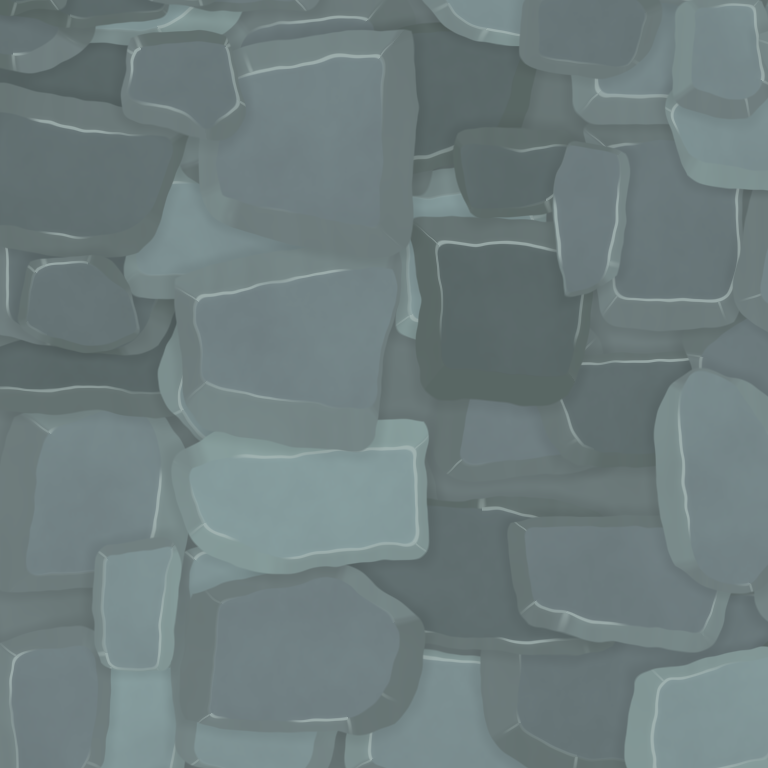
Give the GLSL for this texture, as a three.js fragment shader.

```glsl
varying vec2 vUv;

const vec3 DARK_SLATE = vec3(0.350, 0.402, 0.392);
const vec3 MID_SLATE = vec3(0.437, 0.492, 0.495);
const vec3 PALE_SLATE = vec3(0.530, 0.618, 0.612);
const vec3 WORN_EDGE = vec3(0.640, 0.705, 0.695);
const float SOFT = 0.0014;
const float TAU = 6.28318;

float hash(vec2 p) {
  vec3 q = fract(p.xyx * 0.1031);
  q += dot(q, q.yzx + 33.33);
  return fract((q.x + q.y) * q.z);
}

vec2 hash2(vec2 p) {
  return vec2(hash(p + 3.7), hash(p + 41.3));
}

float noise(vec2 p) {
  vec2 i = floor(p);
  vec2 f = fract(p);
  f = f * f * (3.0 - 2.0 * f);
  float low = mix(hash(i), hash(i + vec2(1.0, 0.0)), f.x);
  float high = mix(hash(i + vec2(0.0, 1.0)), hash(i + 1.0), f.x);
  return mix(low, high, f.y);
}

float fbm(vec2 p) {
  float sum = 0.0;
  float gain = 0.5;
  for (int i = 0; i < 4; i++) {
    sum += gain * noise(p);
    p = p * 2.03 + 17.1;
    gain *= 0.5;
  }
  return sum / 0.9375;
}

vec3 slate(float tone) {
  vec3 low = mix(DARK_SLATE, MID_SLATE, clamp(tone * 2.0, 0.0, 1.0));
  return mix(low, PALE_SLATE, clamp(tone * 2.0 - 1.0, 0.0, 1.0));
}

float band(float d, float width) {
  return 1.0 - smoothstep(width - SOFT * 0.6, width + SOFT, abs(d));
}

// Smallest of two distances, with the corner between them rounded
float roundCorner(float nearest, float second, float radius) {
  float h = max(radius - (second - nearest), 0.0) / radius;
  return nearest - h * h * radius * 0.25;
}

// One block: eight cut sides, a faceted bevel and a flat face
vec3 paintStone(vec3 below, vec2 p, vec2 halfSize, vec2 id, vec2 uv) {
  vec2 outer = vec2(9.0);
  vec2 inner = vec2(9.0);
  vec2 facet = vec2(0.0);
  float scale = min(halfSize.x, halfSize.y);
  for (int i = 0; i < 8; i++) {
    vec2 key = id + float(i) * vec2(7.3, 13.9);
    vec2 rnd = hash2(key);
    float angle = (float(i) + (rnd.x - 0.5) * 0.6) / 8.0 * TAU;
    vec2 n = normalize(vec2(cos(angle), sin(angle)) / halfSize);
    float d = dot(abs(n), halfSize) * mix(0.74, 1.0, rnd.y) - dot(p, n);
    float face = d - scale * mix(0.02, 0.38, hash(key + 71.0));
    outer = d < outer.x ? vec2(d, outer.x) : vec2(outer.x, min(outer.y, d));
    if (face < inner.x) {
      inner = vec2(face, inner.x);
      facet = vec2(hash(key + 97.0), facet.x);
    } else if (face < inner.y) {
      inner.y = face;
      facet.y = hash(key + 97.0);
    }
  }
  float rim = roundCorner(outer.x, outer.y, scale * 0.25);
  float face = roundCorner(inner.x, inner.y, scale * 0.16);
  float ridge = inner.y - inner.x;

  // Flat tone with soft cloudy paint and a slight slope
  float tone = pow(hash(id + 5.0), 1.15);
  float cloud = fbm(uv * 9.0 + id) - 0.5;
  float grain = fbm(uv * vec2(60.0, 48.0)) - 0.5;
  float faceTone = tone + cloud * 0.2 + grain * 0.06 + p.y / scale * 0.035;

  // Bevel facets with brushed streaks
  float facetTone = mix((facet.x + facet.y) * 0.5, facet.x,
                        smoothstep(0.0, 0.007, ridge));
  float streak = noise(uv * vec2(75.0, 5.0)) - 0.5;
  float bevelTone = mix(tone, 0.45, 0.25) + (facetTone - 0.5) * 0.42
                  + streak * 0.05 + cloud * 0.12;
  float onFace = smoothstep(-SOFT, SOFT, face);
  vec3 color = slate(mix(bevelTone, faceTone, onFace));
  color += onFace * vec3(-0.003, -0.002, 0.008);

  // Broken light lines on worn edges and bevel ridges
  float wear = noise(uv * 13.0 + id * 1.7);
  float worn = smoothstep(0.36, 0.65, wear) * smoothstep(0.15, 0.5, facet.x);
  float edgeLine = band(face, 0.0003 + 0.0018 * wear) * worn;
  float ridgeLine = band(ridge, 0.0012) * smoothstep(-0.03, -0.002, face)
                  * (1.0 - onFace) * smoothstep(0.4, 0.65, wear);
  float halo = (1.0 - smoothstep(0.0, 0.009, abs(face))) * worn;
  color = mix(color, WORN_EDGE, max(edgeLine * 0.75, ridgeLine * 0.45));
  color += halo * 0.016;

  vec3 shaded = below * (1.0 - 0.06 * smoothstep(-0.018, 0.0, rim));
  return mix(shaded, color, smoothstep(-SOFT, SOFT, rim));
}

// Scattered blocks, one per grid cell, painted in a fixed order
vec3 paintLayer(vec3 color, vec2 uv, vec2 grid, float share, float size, float seed) {
  vec2 home = floor(uv * grid);
  for (int y = -1; y <= 1; y++) {
    for (int x = -1; x <= 1; x++) {
      vec2 cell = home + vec2(float(x), float(y));
      vec2 id = cell + seed;
      if (hash(id + 29.0) < share) {
        vec2 center = (cell + 0.5 + (hash2(id) - 0.5) * 0.5) / grid;
        vec2 halfSize = size * mix(vec2(0.65), vec2(1.25), hash2(id + 53.0)) / grid;
        color = paintStone(color, uv - center, halfSize, id, uv);
      }
    }
  }
  return color;
}

void main() {
  vec2 wobble = vec2(fbm(vUv * 8.0), fbm(vUv * 8.0 + 31.0)) - 0.5;
  vec2 uv = vUv + wobble * 0.032;
  vec3 color = slate(0.25 + 0.3 * fbm(uv * 6.0));
  color = paintLayer(color, uv, vec2(4.0, 5.0), 1.0, 0.66, 11.0);
  color = paintLayer(color, uv, vec2(3.6, 4.2), 0.65, 0.5, 137.0);
  color = paintLayer(color, uv, vec2(7.0, 6.0), 0.22, 0.5, 263.0);
  gl_FragColor = vec4(color, 1.0);
}
```
